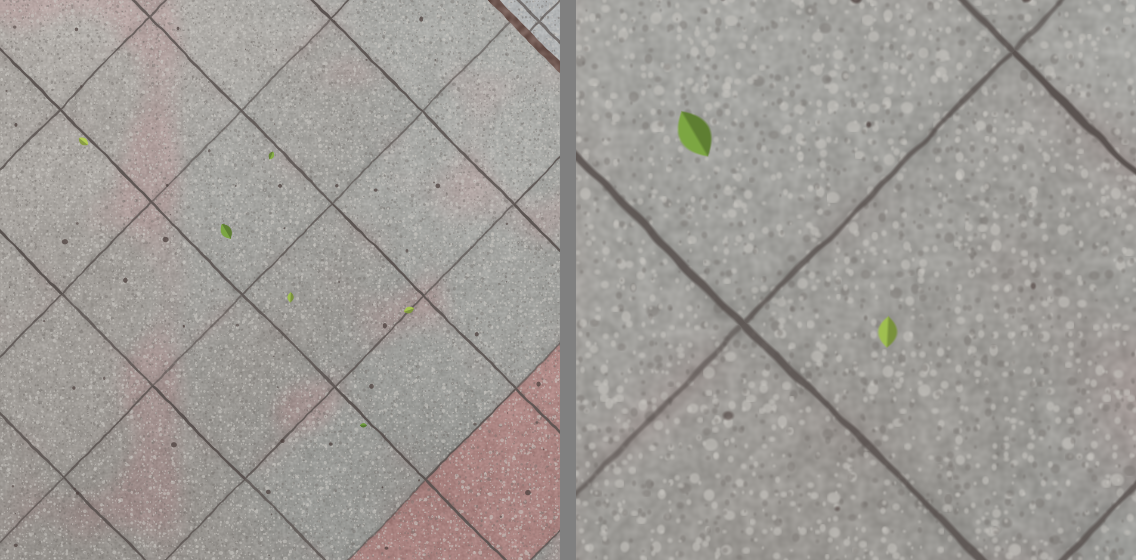
Left: the whole. Right: its middle third, enlarged.
A three.js fragment shader for this texture:

```glsl
// Diagonal square concrete pavers with dark joints, a red row, a border and a few leaves.
varying vec2 vUv;

// Layout, in canvas units
const vec2 ORIGIN = vec2(0.4336, 0.4740);   // a paver corner
const vec2 STEP_A = vec2(0.1637, -0.1657);  // paver edge running down right
const vec2 STEP_B = vec2(0.1600, 0.1635);   // paver edge running up right
const float RED_ROW = 2.0;
const float BORDER_ROW = 3.0;
const float BORDER_GAP = 0.0075;
const float KERB_WIDTH = 0.034;
const float JOINT_A = 0.0025;               // half widths of the joints
const float JOINT_B = 0.0018;
const float SOFT = 0.0011;                  // edge smoothing
const vec2 BIG_LEAF = vec2(0.404, 0.587);

// Colours
const vec3 CONCRETE = vec3(0.635, 0.620, 0.602);
const vec3 COOL_GRAY = vec3(0.605, 0.608, 0.595);
const vec3 RED_PAVER = vec3(0.685, 0.535, 0.525);
const vec3 PINK_STAIN = vec3(0.670, 0.580, 0.575);
const vec3 BORDER_STONE = vec3(0.640, 0.650, 0.655);
const vec3 JOINT_DARK = vec3(0.350, 0.320, 0.310);
const vec3 GAP_SOIL = vec3(0.430, 0.340, 0.315);
const vec3 PALE_GRAIN = vec3(0.790, 0.780, 0.760);
const vec3 DARK_GRAIN = vec3(0.450, 0.430, 0.415);
const vec3 DEBRIS = vec3(0.300, 0.250, 0.240);
const vec3 LEAF_GREEN = vec3(0.360, 0.530, 0.200);
const vec3 LEAF_YELLOW = vec3(0.660, 0.740, 0.320);

vec3 hash3(vec2 p) {
  vec3 q = fract(p.xyx * vec3(0.1031, 0.1030, 0.0973));
  q += dot(q, q.yxz + 33.33);
  return fract((q.xxy + q.yzz) * q.zyx);
}

float gradDot(vec2 cell, vec2 f, vec2 corner) {
  float angle = 6.28318 * hash3(cell + corner).x;
  return dot(vec2(cos(angle), sin(angle)), f - corner);
}

// Gradient noise, about -0.7 to 0.7
float noise(vec2 p) {
  vec2 i = floor(p), f = fract(p);
  vec2 u = f * f * f * (f * (f * 6.0 - 15.0) + 10.0);
  return mix(mix(gradDot(i, f, vec2(0.0)), gradDot(i, f, vec2(1.0, 0.0)), u.x),
             mix(gradDot(i, f, vec2(0.0, 1.0)), gradDot(i, f, vec2(1.0)), u.x), u.y);
}

float cross2(vec2 a, vec2 b) { return a.x * b.y - a.y * b.x; }

float line(float dist, float halfWidth) {
  return 1.0 - smoothstep(halfWidth - SOFT, halfWidth + SOFT, abs(dist));
}

// Coverage of irregular dots, at most one in each grid cell
float dots(vec2 uv, float freq, float density, float radius) {
  vec2 p = uv * freq + freq * 0.37;
  vec3 h = hash3(floor(p));
  vec2 d = fract(p) - mix(vec2(0.3), vec2(0.7), h.xy);
  d.x *= 0.8 + 0.6 * h.y;
  float r = radius * (0.5 + fract(h.x * 17.0));
  float soft = SOFT * freq;
  return step(h.z, density) * (1.0 - smoothstep(r - soft, r + soft, length(d)));
}

// Pointed leaf with one side of the midrib brighter
void addLeaf(inout vec3 color, vec2 d, float size, float angle, float yellow) {
  float c = cos(angle), s = sin(angle);
  vec2 q = vec2(c * d.x + s * d.y, c * d.y - s * d.x);
  float edge = abs(q.y) - 0.6 * size * (1.0 - q.x * q.x / (size * size));
  vec3 tint = mix(LEAF_GREEN, LEAF_YELLOW, yellow);
  tint *= mix(0.85, 1.12, smoothstep(-SOFT, SOFT, q.y));
  color = mix(color, tint, 1.0 - smoothstep(-SOFT, SOFT, edge));
}

void main() {
  // Slightly uneven paver grid
  vec2 wobble = vec2(noise(vUv * 7.0), noise(vUv * 7.0 + 31.0)) * 0.0035
              + vec2(noise(vUv * 60.0), noise(vUv * 60.0 + 57.0)) * 0.0016;
  vec2 d = vUv + wobble - ORIGIN;
  float area = cross2(STEP_A, STEP_B);
  vec2 grid = vec2(cross2(d, STEP_B), cross2(STEP_A, d)) / area;
  vec2 pitch = area / vec2(length(STEP_B), length(STEP_A));
  vec2 tile = floor(grid), nearest = floor(grid + 0.5);
  vec2 dist = abs(grid - nearest) * pitch;
  float past = (grid.y - BORDER_ROW) * pitch.y;
  float border = smoothstep(-SOFT, SOFT, past);

  // Paver colours, stains and broad light
  float cloud = noise(vUv * 4.0 + 9.0);
  vec3 color = mix(CONCRETE, COOL_GRAY, smoothstep(0.15, 0.75, vUv.x + 0.4 * cloud));
  float stain = smoothstep(0.1, 0.6, noise(vUv * 5.5 + 21.0));
  stain += 0.35 * exp(-min(dist.x, dist.y) * 70.0) * smoothstep(-0.1, 0.4, noise(vUv * 8.0));
  color = mix(color, PINK_STAIN, clamp(stain, 0.0, 0.7));
  float red = step(abs(tile.x - RED_ROW), 0.5) * (1.0 - border);
  color = mix(color, RED_PAVER, red);
  color = mix(color, BORDER_STONE, border);
  color += 0.025 * (hash3(tile + 40.0).x - 0.5) + 0.035 * cloud;
  color += mix(-0.03, 0.05, smoothstep(0.0, 1.0, vUv.y + 0.2 * (vUv.x - 0.5)));

  // Grainy aggregate
  color += 0.055 * noise(vUv * 210.0) + 0.05 * noise(vUv * 95.0) + 0.03 * noise(vUv * 28.0);
  for (int i = 0; i < 3; i++) {
    float freq = 95.0 + 43.0 * float(i);
    color = mix(color, PALE_GRAIN, 0.55 * dots(vUv, freq, 0.22, 0.23));
    color = mix(color, DARK_GRAIN, 0.40 * dots(vUv + 0.31, freq, 0.14, 0.21));
  }

  // Joints, with strength and width varying along each edge
  float wear = 0.85 + 0.5 * noise(vUv * 25.0 + 3.0);
  float strengthA = mix(0.75, 1.0, hash3(vec2(tile.x, nearest.y) + 70.0).x);
  float strengthB = mix(0.5, 0.9, hash3(vec2(nearest.x, tile.y) + 90.0).y);
  float joint = max(line(dist.y, JOINT_A * wear) * strengthA, line(dist.x, JOINT_B * wear) * strengthB);
  float halo = exp(-min(dist.x, dist.y) * 260.0);
  color *= 1.0 - 0.13 * halo * (1.0 - border);
  color = mix(color, JOINT_DARK, joint * (1.0 - border));

  // Soil gap and small stones of the border
  float stoneJoint = (abs(fract(grid.x * 2.0 + 0.18) - 0.5)) * pitch.x * 0.5;
  color = mix(color, JOINT_DARK, 0.7 * border * max(line(stoneJoint, JOINT_B), line(past - KERB_WIDTH, JOINT_A)));
  color = mix(color, GAP_SOIL + 0.15 * noise(vUv * 75.0), line(past - 0.3 * BORDER_GAP, BORDER_GAP));

  // Debris and leaves
  color = mix(color, DEBRIS, 0.75 * dots(vUv, 11.0, 0.28, 0.036));
  color = mix(color, DEBRIS, 0.6 * dots(vUv + 0.17, 17.0, 0.16, 0.035));
  vec2 leafGrid = vUv * 5.0;
  vec3 h = hash3(floor(leafGrid) + 130.0);
  vec2 leafOffset = (fract(leafGrid) - mix(vec2(0.2), vec2(0.8), h.xy)) / 5.0;
  if (h.z < 0.25) addLeaf(color, leafOffset, mix(0.006, 0.011, h.x), 6.28318 * h.y, h.x);
  addLeaf(color, vUv - BIG_LEAF, 0.0155, 2.1, 0.25);

  gl_FragColor = vec4(clamp(color, 0.0, 1.0), 1.0);
}
```
